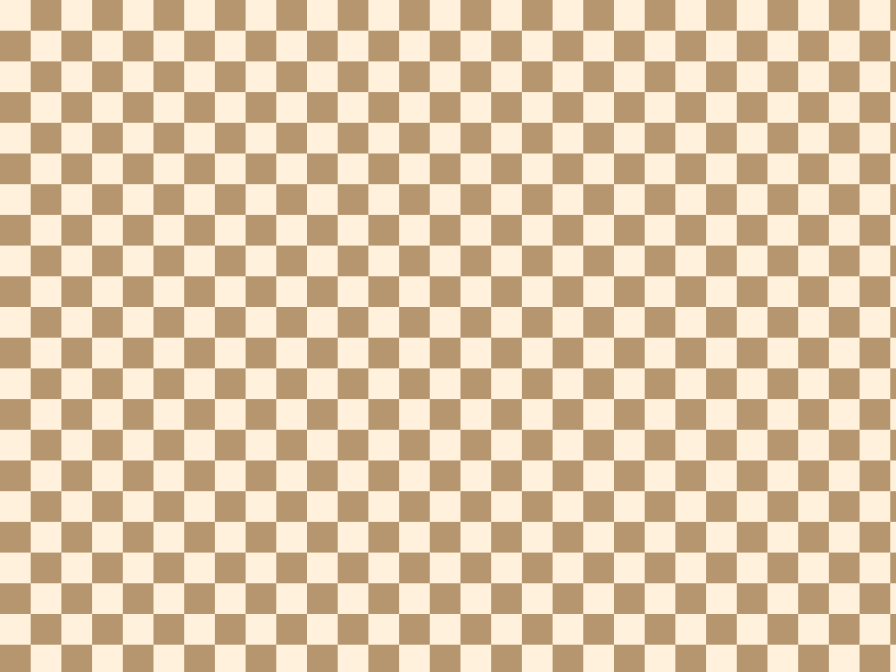
Give the GLSL for this pattern, as a Shadertoy shader.

```glsl
const float CELLS_PER_HEIGHT = 21.89;   // checker squares along the canvas height
const vec3 CREAM = vec3(1.0, 0.945, 0.863);
const vec3 TAN = vec3(0.714, 0.588, 0.435);

// Antialiased square wave per axis: -1 in even cells, +1 in odd cells
vec2 squareWave(vec2 cell, float pixelWidth) {
    vec2 edgeDistance = abs(mod(cell + 0.5, 2.0) - 1.0) - 0.5;
    return clamp(2.0 * edgeDistance / pixelWidth, -1.0, 1.0);
}

void mainImage(out vec4 fragColor, in vec2 fragCoord) {
    // Cell coordinates, anchored at the top left corner
    float pixelWidth = CELLS_PER_HEIGHT / iResolution.y;
    vec2 fromTopLeft = vec2(fragCoord.x, iResolution.y - fragCoord.y);
    vec2 wave = squareWave(fromTopLeft * pixelWidth, pixelWidth);

    // Matching signs give cream, opposite signs give tan
    float creamCoverage = 0.5 + 0.5 * wave.x * wave.y;
    fragColor = vec4(mix(TAN, CREAM, creamCoverage), 1.0);
}
```
